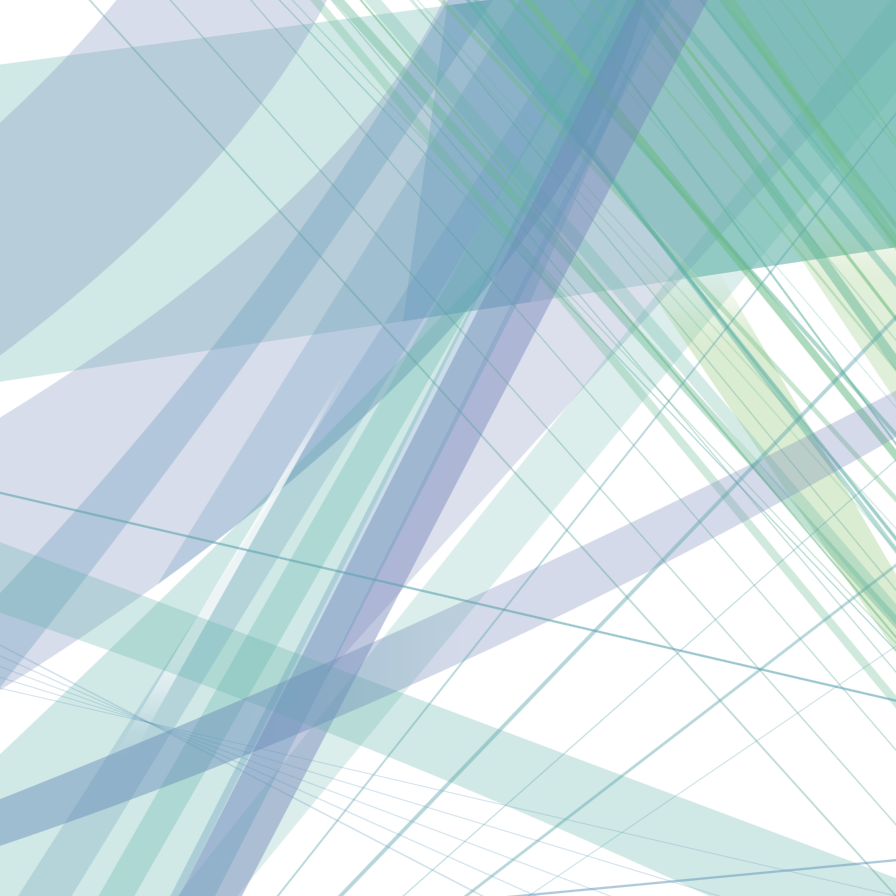
Write a WebGL 2 fragment shader that draws this background.

```glsl
#version 300 es
precision highp float;

uniform vec2 u_resolution;
out vec4 outColor;

#define LAVENDER vec3(0.45, 0.52, 0.72)
#define BLUE vec3(0.36, 0.58, 0.72)
#define TEAL vec3(0.36, 0.69, 0.65)
#define GREEN vec3(0.43, 0.74, 0.50)
#define LIME vec3(0.60, 0.79, 0.50)
#define VEIL 0.28
#define STREAKS 26
#define LINES 5
#define LINE_HALF_WIDTH 0.0013

float hash(float n) {
    n = fract(n * 0.1031);
    n *= n + 33.33;
    n *= n + n;
    return fract(n);
}

// Edge holds its start, end and bend; q is (across, along).
float side(vec2 q, vec3 edge) {
    float d = q.x - mix(edge.x, edge.y, q.y) - edge.z * q.y * (1.0 - q.y);
    return clamp(0.5 + d / fwidth(d), 0.0, 1.0);
}

// Coverage of the area between two edges, empty where they cross.
float strip(vec2 q, vec3 low, vec3 high) {
    return max(side(q, low) - side(q, high), 0.0);
}

float hairline(vec2 q, vec3 edge, float halfWidth) {
    vec3 w = vec3(halfWidth, halfWidth, 0.0);
    return strip(q, edge - w, edge + w);
}

void paint(inout vec3 color, vec3 tint, float amount) {
    color = mix(color, tint, amount);
}

void main() {
    vec2 p = gl_FragCoord.xy / u_resolution;
    vec2 steep = vec2(p.x, 1.0 - p.y);
    vec2 flat_ = p.yx;
    vec3 color = vec3(1.0);

    // Broad veils sweeping down to the left
    float sheet = strip(flat_, vec3(0.574, 0.724, 0.0), vec3(0.928, 1.06, 0.0));
    vec3 sweepEdge = vec3(0.72, -0.41, 0.85);
    paint(color, TEAL, VEIL * sheet);
    paint(color, LAVENDER, VEIL * strip(steep, vec3(0.13, -1.70, 1.02), vec3(0.365, -1.17, 1.02)));
    paint(color, LAVENDER, VEIL * strip(steep, vec3(0.495, -1.216, 1.215), sweepEdge));
    paint(color, BLUE, 0.30 * strip(steep, vec3(0.50, -0.35, 0.28), vec3(0.55, -0.19, 0.10)));
    paint(color, BLUE, 0.25 * strip(steep, vec3(0.58, -0.04, 0.0), sweepEdge));

    // Pale veils right of the spine, parted by a narrow gap
    paint(color, LAVENDER, 0.25 * strip(steep, vec3(0.74, 0.24, 0.0), vec3(1.04, 0.142, 0.0)));
    paint(color, TEAL, 0.22 * strip(steep, vec3(0.994, 0.198, 0.0), vec3(1.085, 0.265, 0.0)));

    // Teal wedge with darker ribs and a bright sliver
    paint(color, TEAL, VEIL * strip(steep, vec3(0.82, -0.17, 0.1), vec3(0.70, 0.20, 0.0)));
    paint(color, BLUE, 0.25 * strip(steep, vec3(0.66, 0.02, 0.0), vec3(0.69, 0.08, 0.0)));
    paint(color, TEAL, 0.30 * strip(steep, vec3(0.68, 0.11, 0.0), vec3(0.72, 0.15, 0.0)));
    paint(color, vec3(1.0), 0.75 * smoothstep(0.4, 0.55, steep.y) * (1.0 - smoothstep(0.72, 0.85, steep.y))
        * strip(steep, vec3(0.633, 0.033, 0.0), vec3(0.62, 0.06, 0.0)));

    // Teal corner and green bands falling to the right
    float corner = sheet * strip(steep, vec3(0.50, 1.40, 0.0), vec3(1.4, 2.4, 0.0));
    paint(color, TEAL, 0.42 * corner);
    paint(color, TEAL, 0.35 * sheet * strip(steep, vec3(0.78, 1.55, 0.0), vec3(1.1, 2.0, 0.0)));
    paint(color, BLUE, 0.30 * sheet * strip(steep, vec3(0.50, 0.36, 0.0), vec3(0.74, 0.30, 0.0)));
    paint(color, LIME, 0.36 * smoothstep(0.28, 0.40, steep.y)
        * strip(steep, vec3(0.505, 1.185, 0.0), vec3(0.625, 1.21, 0.0)));
    paint(color, LIME, 0.30 * smoothstep(0.22, 0.32, steep.y)
        * strip(steep, vec3(0.70, 1.37, 0.0), vec3(0.82, 1.55, 0.0)));

    // Fan of random green streaks
    for (int i = 0; i < STREAKS; i++) {
        float n = float(i) * 7.0 + 3.0;
        float k = (float(i) + hash(n)) / float(STREAKS);
        float halfWidth = 0.0008 + 0.010 * pow(hash(n + 1.0), 4.0);
        vec3 edge = vec3(0.30 + 0.60 * k, 1.12 + 0.42 * k + 0.16 * hash(n + 2.0), 0.0);
        vec3 tint = mix(TEAL, GREEN, hash(n + 3.0));
        paint(color, tint, (0.25 + 0.35 * hash(n + 4.0)) * hairline(steep, edge, halfWidth));
    }

    // Spine: a violet band with a blue left half
    paint(color, LAVENDER, 0.45 * strip(steep, vec3(0.71, 0.20, 0.0), vec3(0.79, 0.27, 0.0)));
    paint(color, BLUE, 0.32 * strip(steep, vec3(0.70, 0.19, 0.0), vec3(0.75, 0.24, 0.0)));

    // Long bands crossing the lower half
    paint(color, TEAL, VEIL * strip(flat_, vec3(0.316, -0.10, 0.08), vec3(0.395, 0.02, 0.0)));
    paint(color, LAVENDER, 0.30 * strip(flat_, vec3(0.056, 0.512, -0.12), vec3(0.108, 0.564, -0.06)));
    paint(color, BLUE, 0.25 * (1.0 - smoothstep(0.25, 0.55, p.x))
        * strip(flat_, vec3(0.056, 0.512, -0.12), vec3(0.108, 0.564, -0.06)));

    // Thin lines: falling, rising and shallow
    for (int i = 0; i < LINES; i++) {
        float k = float(i);
        float w = LINE_HALF_WIDTH * (0.6 + hash(k + 40.0));
        paint(color, TEAL * 0.9, 0.40 * hairline(steep, vec3(0.10 + 0.09 * k, 1.0 + 0.07 * k, 0.0), w));
        float wide = w * (1.0 + 2.0 * step(0.5, mod(k, 2.0)));
        paint(color, mix(TEAL, BLUE, 0.4), 0.45 * hairline(steep, vec3(1.10 + 0.24 * k, 0.31 + 0.07 * k, 0.0), wide));
        paint(color, BLUE, 0.30 * hairline(flat_, vec3(0.28 - 0.012 * k, -0.24 + 0.06 * k, 0.0), w * 0.7));
    }
    paint(color, mix(TEAL, BLUE, 0.5), 0.6 * hairline(flat_, vec3(0.45, 0.218, 0.0), LINE_HALF_WIDTH));
    paint(color, BLUE, 0.5 * hairline(flat_, vec3(-0.055, 0.04, 0.0), LINE_HALF_WIDTH));

    outColor = vec4(color, 1.0);
}
```
